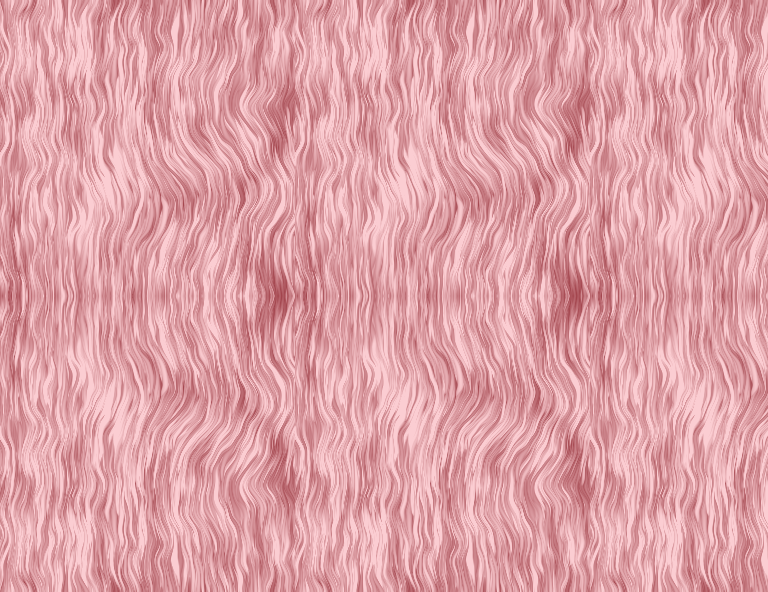
This texture is drawn by a WebGL 1 fragment shader. Its source:

```glsl
precision highp float;
// Shaggy pink fur: a combed square tile repeated across and mirrored about the middle line.
uniform vec2 u_resolution;

float hash(vec2 p) {
  return fract(sin(dot(p, vec2(127.1, 311.7))) * 43758.5453);
}

float noise(vec2 p) {
  vec2 i = floor(p), f = fract(p);
  f = f * f * (3.0 - 2.0 * f);
  return mix(mix(hash(i), hash(i + vec2(1.0, 0.0)), f.x),
             mix(hash(i + vec2(0.0, 1.0)), hash(i + 1.0), f.x), f.y);
}

// Soft elliptical spot
float blob(vec2 p, vec2 center, vec2 radius) {
  vec2 d = (p - center) / radius;
  return exp(-dot(d, d));
}

// Bends the fur: waves everywhere, slanted locks on the right of the tile
vec2 comb(vec2 p) {
  float bend = 0.036 * (noise(p * vec2(9.0, 11.0)) - 0.5)
             + 0.014 * (noise(p * vec2(24.0, 19.0) + 7.0) - 0.5)
             + 0.06 * (noise(p * vec2(3.0, 4.0) + 31.0) - 0.5);
  bend += 0.5 * (p.y - 0.5) * blob(p, vec2(0.68, 0.5), vec2(0.22, 0.24));
  bend -= 0.6 * (p.y - 0.28) * blob(p, vec2(0.92, 0.28), vec2(0.14, 0.14));
  return p + vec2(bend, 0.0);
}

// Stacked layers of tapered, leaning hairs; returns lightness
float fur(vec2 p, float pixel) {
  float tone = 0.12;
  for (int i = 0; i < 28; i++) {
    float layer = float(i);
    vec2 g = p * vec2(27.0, 5.8) + 40.0 * vec2(hash(vec2(layer, 1.3)), hash(vec2(layer, 2.7)));
    g.y += 5.0 * hash(vec2(floor(g.x), layer + 0.5));
    vec2 cell = floor(g), s = fract(g);
    float a = hash(cell + layer * 3.17);
    float b = hash(cell + layer * 5.71 + 19.0);
    float taper = sqrt(4.0 * s.y * (1.0 - s.y));
    float curl = 0.5 + 0.12 * sin(s.y * (2.0 + 3.0 * b) + 6.28 * a) + 0.7 * (b - 0.5) * (s.y - 0.5);
    float d = abs(s.x - curl) / 27.0;
    float halfWidth = (0.0032 + 0.003 * a) * taper + 0.0005;
    float cover = 1.0 - smoothstep(halfWidth - 0.5 * pixel, halfWidth + 0.5 * pixel, d);
    float shade = 0.36 + 0.7 * hash(cell + layer * 7.93 + 41.0)
                + 0.34 * (s.y - 0.6) + 0.006 * layer
                - 0.26 * min(d * d / (halfWidth * halfWidth), 1.0);
    tone = mix(tone, shade, 0.96 * cover * taper);
  }
  return tone;
}

// Broad light and shadow over the tile
float relief(vec2 p, vec2 q) {
  float light = 0.34 * (noise(q * vec2(20.0, 9.0) + 3.0) - 0.5)
              + 0.2 * (noise(q * vec2(6.0, 5.0) + 11.0) - 0.5);
  vec2 slant = vec2(p.x + p.y, p.y - p.x);
  light += 0.12 * blob(p, vec2(0.2, 0.5), vec2(0.32, 0.3));
  light += 0.14 * blob(slant, vec2(1.17, -0.62), vec2(0.2, 0.08));
  light -= 0.3 * blob(slant, vec2(1.36, -0.45), vec2(0.24, 0.07));
  light -= 0.16 * blob(p, vec2(0.64, 0.27), vec2(0.16, 0.06));
  light -= 0.36 * blob(p, vec2(0.94, 0.0), vec2(0.06, 0.09));
  light -= 0.26 * blob(p, vec2(0.02, 0.0), vec2(0.09, 0.04));
  light -= 0.12 * blob(p, vec2(0.5, 0.0), vec2(0.6, 0.025));
  light -= 0.24 * blob(p, vec2(0.66, 1.0), vec2(0.3, 0.14));
  light -= 0.1 * blob(p, vec2(0.3, 0.7), vec2(0.5, 0.04));
  return light;
}

void main() {
  vec2 uv = gl_FragCoord.xy / u_resolution;
  vec2 p = vec2(fract(uv.x * 2.603), abs(uv.y - 0.5) * 2.0);
  vec2 q = comb(p);
  float tone = 0.66 + 1.6 * (fur(q, 2.0 / u_resolution.y) - 0.7) + 1.3 * relief(p, q);
  vec3 shadowRose = vec3(0.71, 0.38, 0.41);
  vec3 palePink = vec3(0.95, 0.75, 0.77);
  gl_FragColor = vec4(mix(shadowRose, palePink, clamp(tone, -0.3, 1.15)), 1.0);
}
```
